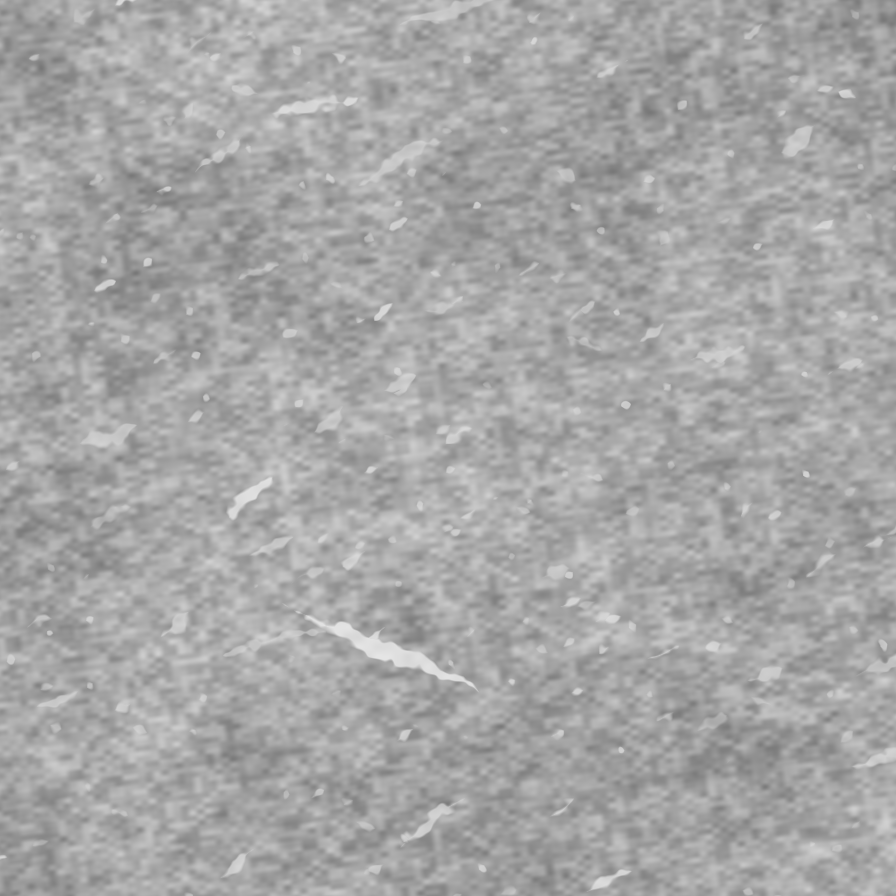
Give the GLSL for this texture, as a three.js fragment shader.

```glsl
// Grey speckled stone: layered value noise gives the fine grain and cloudy mottling,
// and jittered grids scatter pale ragged flakes, mostly slanting up to the right,
// among clusters of small specks and one long broken vein.

varying vec2 vUv;

const float STONE_GREY = 0.632;
const float FLAKE_GREY = 0.87;
const float EDGE_SOFTNESS = 0.0022;

float hash(vec2 p) {
  return fract(sin(dot(p, vec2(127.1, 311.7))) * 43758.5453);
}

float noise(vec2 p) {
  vec2 cell = floor(p);
  vec2 f = fract(p);
  f = f * f * (3.0 - 2.0 * f);
  float low = mix(hash(cell), hash(cell + vec2(1.0, 0.0)), f.x);
  float high = mix(hash(cell + vec2(0.0, 1.0)), hash(cell + vec2(1.0, 1.0)), f.x);
  return mix(low, high, f.y);
}

// Noise centred on zero
float ripple(vec2 p) {
  return noise(p) - 0.5;
}

vec2 rotate(vec2 p, float angle) {
  float c = cos(angle);
  float s = sin(angle);
  return vec2(c * p.x + s * p.y, c * p.y - s * p.x);
}

// Coverage of a tapered sliver; ragged shifts its outline
float sliver(vec2 p, float angle, float halfLength, float halfWidth, float ragged) {
  vec2 q = rotate(p, angle);
  float along = q.x / halfLength;
  float d = abs(q.y) - halfWidth * (1.0 - along * along) + ragged;
  return 1.0 - smoothstep(-EDGE_SOFTNESS, EDGE_SOFTNESS, d);
}

// One sliver per occupied grid cell; size holds the largest half length and half width
float scatter(vec2 p, float cells, float share, vec2 size, float ragged, float seed) {
  vec2 home = floor(p * cells);
  float cover = 0.0;
  for (int j = -1; j <= 1; j++) {
    for (int i = -1; i <= 1; i++) {
      vec2 cell = home + vec2(float(i), float(j));
      vec2 key = cell + seed;
      float cluster = 0.35 + 1.3 * noise(cell * 4.0 / cells + seed);
      float present = step(hash(key), share * cluster);
      vec2 centre = (cell + vec2(hash(key + 17.3), hash(key + 31.9))) / cells;
      float pick = hash(key + 47.1);
      float angle = 0.5 + 0.6 * (hash(key + 59.7) - 0.5);
      angle = mix(angle, -0.35, step(0.82, hash(key + 71.3)));
      float halfLength = size.x * mix(0.35, 1.0, pick * pick);
      float halfWidth = size.y * mix(0.55, 1.0, hash(key + 83.9));
      float strength = mix(0.45, 1.0, hash(key + 97.7));
      float shape = sliver(p - centre, angle, halfLength, halfWidth, ragged);
      cover = max(cover, present * strength * shape);
    }
  }
  return cover;
}

// Cloudy mottling plus fine grain, slightly stretched sideways
float stone(vec2 p) {
  vec2 g = rotate(p, 0.12) * vec2(0.8, 1.15);
  float clouds = 0.07 * ripple(p * 3.0 + 5.2) + 0.09 * ripple(p * 8.0 + 13.7);
  float mottle = 0.08 * ripple(g * 30.0 + 23.1);
  float grain = 0.14 * ripple(g * 75.0 + 41.5) + 0.15 * ripple(g * 145.0 + 67.9);
  return STONE_GREY + clouds + mottle + grain;
}

void main() {
  vec2 p = vUv;
  vec2 bend = 0.012 * vec2(ripple(p * 38.0 + 3.1), ripple(p * 38.0 + 57.3));
  float ragged = 0.008 * ripple(p * 125.0 + 9.4);
  vec2 bent = p + bend;

  // Large flakes, small flakes and specks
  float flakes = scatter(bent, 7.0, 0.55, vec2(0.052, 0.0075), ragged, 11.0);
  float chips = scatter(bent, 13.0, 0.26, vec2(0.022, 0.0055), ragged, 143.0);
  float specks = scatter(p, 34.0, 0.14, vec2(0.009, 0.0042), ragged, 271.0);
  float vein = sliver(bent - vec2(0.43, 0.275), -0.42, 0.1, 0.009, ragged);

  float pale = max(max(flakes, vein), max(0.85 * chips, 0.8 * specks));
  float flakeTone = FLAKE_GREY + 0.06 * ripple(p * 90.0 + 29.0);
  float grey = mix(stone(p), flakeTone, pale);
  gl_FragColor = vec4(vec3(grey), 1.0);
}
```
